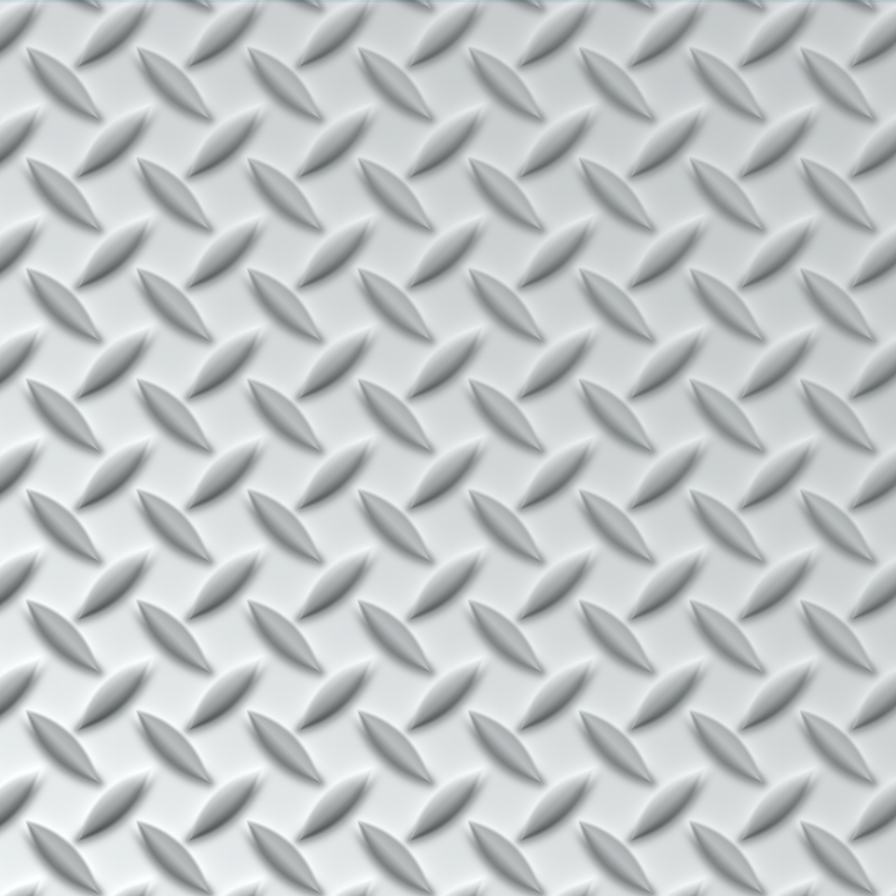
A WebGL 1 fragment shader for this texture:

```glsl
precision highp float;
// Brushed steel tread plate: raised lens-shaped ribs in two alternating diagonals.

uniform vec2 u_resolution;

#define PITCH 0.1234          // size of one repeat, in canvas units
#define FALLING_AT vec2(0.0697, 0.9076)
#define RISING_AT vec2(0.1283, 0.8434)
#define HALF_LENGTH 0.452     // rib size, in repeats
#define HALF_WIDTH 0.130
#define EDGE_SOFT 0.025
#define GLOW 0.10
#define SHADOW 0.34
#define PLATE_LIGHT 0.935
#define PLATE_DARK 0.785
#define TINT vec3(-0.013, 0.004, 0.009)

// Arc radius and centre offset of the circles that bound a rib.
const float ARC_RADIUS = (HALF_LENGTH * HALF_LENGTH + HALF_WIDTH * HALF_WIDTH) / (2.0 * HALF_WIDTH);
const float ARC_OFFSET = ARC_RADIUS - HALF_WIDTH;

// Signed distance to a lens whose long axis is y.
float lensDistance(vec2 p) {
  p = abs(p);
  if ((p.y - HALF_LENGTH) * ARC_OFFSET > p.x * HALF_LENGTH)
    return length(p - vec2(0.0, HALF_LENGTH));
  return length(p + vec2(ARC_OFFSET, 0.0)) - ARC_RADIUS;
}

// Position within the repeat centred on a rib.
vec2 repeatCell(vec2 uv, vec2 center) {
  return fract((uv - center) / PITCH + 0.5) - 0.5;
}

// Adds one family of ribs; tones run from lower edge to ridge to upper edge.
float addRib(float shade, vec2 cell, vec2 axis, vec3 tones, float tipFade, float haze, float pixel) {
  vec2 upper = vec2(-axis.y, axis.x);
  float along = dot(cell, axis);
  float across = dot(cell, upper);
  float dist = lensDistance(vec2(across, along));

  // Pressed bevel on the plate: bright above the rib, dark below it
  float side = across + 0.3 * cell.y;
  float outside = max(dist, 0.0);
  float lit = smoothstep(-0.03, 0.10, side) * exp(-outside / 0.07);
  float dark = smoothstep(0.03, -0.10, side) * exp(-pow(outside / 0.065, 2.0));
  float plate = shade + GLOW * lit - SHADOW * dark * (1.0 - 0.4 * haze);

  // Rounded rib body
  float reach = along / HALF_LENGTH;
  float width = sqrt(ARC_RADIUS * ARC_RADIUS - along * along) - ARC_OFFSET;
  float v = clamp(across / max(width, 0.01), -1.0, 1.0);
  float body = mix(tones.x, tones.y, smoothstep(-1.0, 0.15, v));
  body = mix(body, tones.z, smoothstep(0.0, 1.0, v));
  body += 0.13 * tipFade * reach;
  body = mix(body, shade, 0.20 * haze);

  // The far tip of a rising rib melts into the plate
  float cover = 1.0 - smoothstep(-1.0, 1.0, dist / max(EDGE_SOFT, pixel));
  cover *= 1.0 - 0.8 * tipFade * smoothstep(0.45, 1.0, reach);
  return mix(plate, body, cover);
}

void main() {
  vec2 uv = gl_FragCoord.xy / u_resolution;
  float pixel = 0.7 / (min(u_resolution.x, u_resolution.y) * PITCH);

  // Broad sheen, brightest at the lower left
  float haze = smoothstep(-0.15, 0.95, 0.5 * (uv.x + uv.y));
  float shade = mix(PLATE_LIGHT, PLATE_DARK, haze);

  vec2 falling = normalize(vec2(1.0, -1.0));
  vec2 rising = normalize(vec2(1.0, 1.0));
  // The falling axis points down, so its left-hand normal faces up
  shade = addRib(shade, repeatCell(uv, FALLING_AT), falling, vec3(0.46, 0.73, 0.66), 0.0, haze, pixel);
  shade = addRib(shade, repeatCell(uv, RISING_AT), rising, vec3(0.37, 0.66, 0.85), 1.0, haze, pixel);

  // Thin cool rim along the top edge
  float rim = smoothstep(0.996, 0.999, uv.y);
  vec3 color = vec3(shade) + TINT * (1.0 + 2.0 * rim) - 0.06 * rim;
  gl_FragColor = vec4(clamp(color, 0.0, 1.0), 1.0);
}
```
